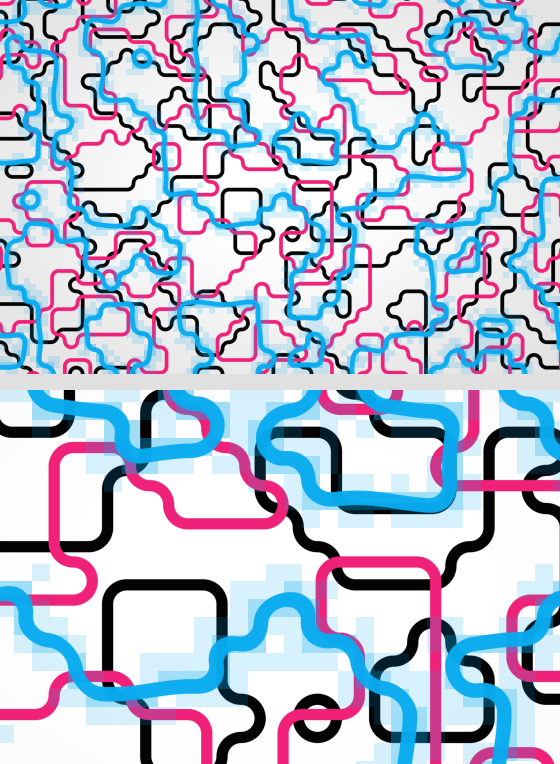
Top: the whole. Bottom: its middle third, enlarged.
This pattern is drawn by a Shadertoy shader. Its source:

```glsl
// Three overlaid mazes of rounded lines (black, pink, blue) on a pale vignette.
// Each maze is the border of thresholded noise on a grid, traced with straight
// pieces and quarter arcs; the blue one carries a translucent halo of blocks.
#define FINE_CELL 0.034    // grid step of black and pink lines
#define WIDE_CELL 0.042    // grid step of blue lines
#define PATCH_SIZE 2.2     // noise patch size, in grid steps
#define THIN_WIDTH 0.0100  // black and pink stroke
#define BLUE_WIDTH 0.0130  // blue stroke
#define BLOCK 0.0160       // side of a halo block
#define HALO_CORE 0.38     // opacity of blocks on the line
#define HALO_RIM 0.16      // opacity of blocks beside the line
#define RIM_SHARE 0.65     // share of rim blocks that are filled
#define WARP 0.0035        // bend of the blue lines

const vec3 BLACK = vec3(0.01, 0.01, 0.015);
const vec3 PINK = vec3(0.94, 0.13, 0.47);
const vec3 BLUE = vec3(0.03, 0.67, 0.94);

float hash(vec2 p) {
    return fract(sin(dot(p, vec2(127.1, 311.7))) * 43758.5453);
}

float valueNoise(vec2 p) {
    vec2 i = floor(p), f = fract(p);
    f = f * f * (3.0 - 2.0 * f);
    float low = mix(hash(i), hash(i + vec2(1, 0)), f.x);
    float high = mix(hash(i + vec2(0, 1)), hash(i + vec2(1, 1)), f.x);
    return mix(low, high, f.y);
}

// Inside or outside state of one grid node; the turn hides the noise lattice.
bool inside(vec2 node, float seed) {
    vec2 q = mat2(0.8, 0.6, -0.6, 0.8) * node / PATCH_SIZE;
    return valueNoise(q + seed) > 0.5;
}

// Arc around a corner that differs from both neighbours.
// At a saddle only the two inside corners are rounded off.
float cornerArc(vec2 f, vec2 corner, bool self, bool n1, bool n2, bool opposite) {
    bool cut = self != n1 && self != n2 && (self || opposite);
    return cut ? abs(length(f - corner) - 0.5) : 1.0;
}

// Distance to the border line within the current grid cell.
float mazeDistance(vec2 p, float cell, float seed) {
    vec2 i = floor(p / cell), f = fract(p / cell);
    bool a = inside(i, seed);
    bool b = inside(i + vec2(1, 0), seed);
    bool c = inside(i + vec2(1, 1), seed);
    bool d = inside(i + vec2(0, 1), seed);
    float dist = 1.0;
    if (a == b && c == d && a != c) dist = abs(f.y - 0.5);
    if (a == d && b == c && a != b) dist = abs(f.x - 0.5);
    dist = min(dist, cornerArc(f, vec2(0, 0), a, b, d, c));
    dist = min(dist, cornerArc(f, vec2(1, 0), b, a, c, d));
    dist = min(dist, cornerArc(f, vec2(1, 1), c, b, d, a));
    dist = min(dist, cornerArc(f, vec2(0, 1), d, a, c, b));
    return dist * cell;
}

float blueDistance(vec2 p) {
    return mazeDistance(p + WARP * sin(p.yx * 43.0 + 1.0), WIDE_CELL, 71.3);
}

// Opacity of the halo block that holds p.
float haloOpacity(vec2 p) {
    vec2 block = floor(p / BLOCK);
    bool core = false, rim = false;
    for (int y = -1; y <= 1; y++) {
        for (int x = -1; x <= 1; x++) {
            vec2 centre = (block + vec2(x, y) + 0.5) * BLOCK;
            bool crossed = blueDistance(centre) < 0.55 * BLOCK;
            if (x == 0 && y == 0) core = crossed;
            rim = rim || crossed;
        }
    }
    if (core) return HALO_CORE;
    return rim && hash(block + 5.0) < RIM_SHARE ? HALO_RIM : 0.0;
}

float stroke(float dist, float width) {
    float soft = 0.75 / iResolution.y;
    return 1.0 - smoothstep(-soft, soft, dist - 0.5 * width);
}

void mainImage(out vec4 fragColor, in vec2 fragCoord) {
    vec2 p = fragCoord / iResolution.y;
    vec2 fromCentre = fragCoord / iResolution.xy - 0.5;

    // Background, white in the middle and grey at the corners
    vec3 colour = vec3(mix(1.0, 0.89, smoothstep(0.08, 0.7, length(fromCentre))));

    // Lines from back to front
    colour = mix(colour, BLACK, stroke(mazeDistance(p, FINE_CELL, 13.7), THIN_WIDTH));
    vec2 shifted = p + 0.4 * FINE_CELL;
    colour = mix(colour, PINK, stroke(mazeDistance(shifted, FINE_CELL, 41.9), THIN_WIDTH));
    colour = mix(colour, BLUE, haloOpacity(p));
    colour = mix(colour, BLUE, 0.96 * stroke(blueDistance(p), BLUE_WIDTH));

    fragColor = vec4(colour, 1.0);
}
```
